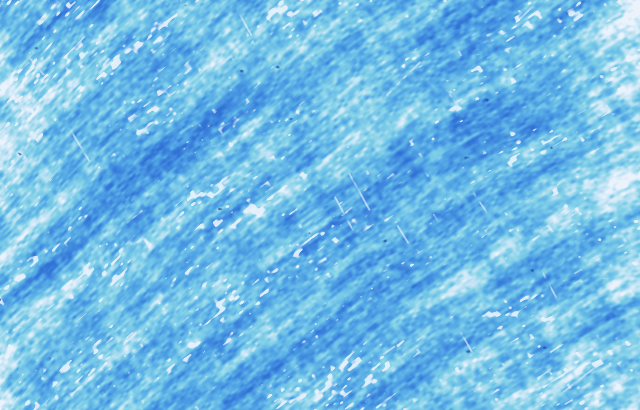
Give the GLSL for this texture, as a Shadertoy shader.

```glsl
// Blue wax crayon rubbed over rough paper: curved diagonal strokes with pale gaps.
// Stretched noise layers in stroke space add up to a wax density, which a colour
// ramp turns into blue; bare paper flecks, scratches and dark crumbs lie on top.
#define BAND_AMOUNT 1.05
#define STROKE_AMOUNT 1.15
#define STREAK_AMOUNT 1.15
#define GRAIN_AMOUNT 1.0
#define CROSS_AMOUNT 0.6
#define EDGE_FADE 1.5
#define FLECK_LEVEL 0.68
#define SCRATCHES 16
#define CRUMBS 18
#define PAPER vec3(0.92, 0.95, 0.99)
#define CRUMB_BLUE vec3(0.10, 0.27, 0.62)

float hash(vec2 p) {
    vec3 q = fract(p.xyx * 0.1031);
    q += dot(q, q.yzx + 33.33);
    return fract((q.x + q.y) * q.z);
}

// Smooth value noise from -1 to 1
float noise(vec2 p) {
    vec2 cell = floor(p), f = fract(p);
    f = f * f * (3.0 - 2.0 * f);
    float low = mix(hash(cell), hash(cell + vec2(1, 0)), f.x);
    float high = mix(hash(cell + vec2(0, 1)), hash(cell + vec2(1, 1)), f.x);
    return 2.0 * mix(low, high, f.y) - 1.0;
}

float segmentDistance(vec2 p, vec2 a, vec2 along) {
    vec2 d = p - a;
    return length(d - along * clamp(dot(d, along) / dot(along, along), 0.0, 1.0));
}

// Stroke space: x runs along the hand movement, y across it
vec2 strokeSpace(vec2 p) {
    float arc = p.x - 0.15 * p.x * p.x;
    float wobble = 0.012 * noise(p * 4.0 + 7.0);
    return vec2(dot(p, vec2(0.8, 0.6)), 0.8 * (p.y - arc) + wobble);
}

// Thinner wax at the left side, upper right side and lower right corner
float edgeFade(vec2 p, float width) {
    float left = 1.0 - smoothstep(0.0, 0.17, p.x);
    float right = smoothstep(width - 0.22, width, p.x) * smoothstep(0.25, 0.65, p.y);
    float corner = 1.0 - smoothstep(0.0, 0.3, length(vec2(0.5 * (width - p.x), p.y)));
    return left + 1.2 * right + 0.8 * corner;
}

// Colour step that blends in between two tone levels
vec3 blendAt(vec3 under, vec3 over, float tone, float from, float to) {
    return mix(under, over, clamp((tone - from) / (to - from), 0.0, 1.0));
}

vec3 waxColour(float tone) {
    vec3 c = vec3(0.19, 0.45, 0.83);
    c = blendAt(c, vec3(0.25, 0.53, 0.87), tone, -2.7, -1.75);
    c = blendAt(c, vec3(0.30, 0.62, 0.89), tone, -1.75, -0.9);
    c = blendAt(c, vec3(0.36, 0.69, 0.90), tone, -0.9, -0.18);
    c = blendAt(c, vec3(0.44, 0.76, 0.91), tone, -0.18, 0.5);
    c = blendAt(c, vec3(0.52, 0.82, 0.91), tone, 0.5, 1.2);
    c = blendAt(c, vec3(0.72, 0.88, 0.95), tone, 1.2, 2.1);
    return blendAt(c, PAPER, tone, 2.1, 3.3);
}

void mainImage(out vec4 fragColor, in vec2 fragCoord) {
    vec2 p = fragCoord / iResolution.y;
    float width = iResolution.x / iResolution.y;
    float pixel = 1.0 / iResolution.y;
    vec2 s = strokeSpace(p);
    vec2 crossways = vec2(dot(p, vec2(0.55, -0.83)), dot(p, vec2(0.83, 0.55)));
    float fade = edgeFade(p, width);

    // Wax density from broad bands down to paper grain
    float tone = BAND_AMOUNT * noise(s * vec2(1.6, 10.0) + 3.0);
    tone += STROKE_AMOUNT * noise(s * vec2(3.5, 28.0) + 21.0);
    tone += STREAK_AMOUNT * noise(s * vec2(13.0, 85.0) + 50.0);
    tone += GRAIN_AMOUNT * noise(s * vec2(75.0, 150.0) + 90.0);
    tone += 0.5 * noise(p * 110.0 + 13.0);
    tone += 0.5 * noise(p * 3.5 + 31.0);
    tone += CROSS_AMOUNT * (1.0 + 0.6 * fade) * noise(crossways * vec2(5.0, 32.0) + 70.0);
    tone += EDGE_FADE * fade * (0.8 + 0.6 * noise(s * vec2(4.0, 24.0) + 5.0)) - 0.12;
    vec3 colour = waxColour(tone);

    // Bare paper flecks, gathered in the lighter strokes
    float cluster = noise(s * vec2(7.0, 18.0) + 120.0);
    float fleck = noise(s * vec2(62.0, 115.0) + 150.0) + 0.45 * cluster + 0.08 * tone;
    colour = mix(colour, PAPER, 0.9 * smoothstep(FLECK_LEVEL, FLECK_LEVEL + 0.36, fleck));

    // Fine scratches, some along and some across the strokes
    for (int i = 0; i < SCRATCHES; i++) {
        vec2 id = vec2(float(i), 4.0);
        vec2 start = vec2(width * hash(id), hash(id + 17.0));
        float angle = (i % 3 == 0 ? 0.7 : -0.95) + 0.25 * (hash(id + 31.0) - 0.5);
        vec2 along = vec2(cos(angle), sin(angle)) * mix(0.03, 0.12, hash(id + 43.0));
        float d = segmentDistance(p, start, along);
        float broken = smoothstep(-0.5, 0.3, noise(p * 60.0 + id));
        colour = mix(colour, PAPER, 0.65 * broken * (1.0 - smoothstep(0.0005, 0.0015 + pixel, d)));
    }

    // Small crumbs of dark wax
    for (int i = 0; i < CRUMBS; i++) {
        vec2 id = vec2(float(i), 60.0);
        vec2 centre = vec2(width * hash(id), hash(id + 9.0));
        float radius = mix(0.001, 0.004, hash(id + 23.0));
        float d = length((p - centre) * vec2(0.8, 1.2)) + 0.002 * noise(p * 180.0);
        colour = mix(colour, CRUMB_BLUE, 0.7 * (1.0 - smoothstep(radius - pixel, radius + pixel, d)));
    }
    fragColor = vec4(colour, 1.0);
}
```
